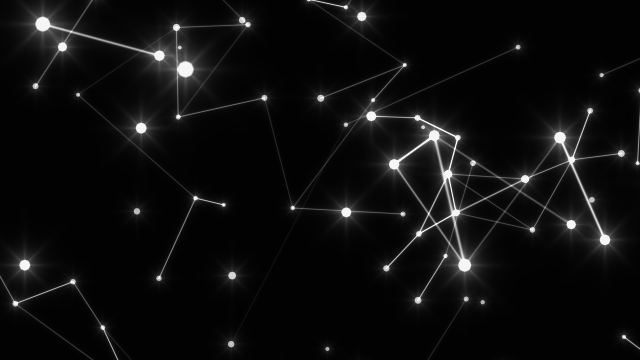
A WebGL 1 fragment shader for this background:

```glsl
precision highp float;
uniform vec2 u_resolution;

vec2 hash2(vec2 p) {
  return fract(sin(vec2(dot(p, vec2(127.1, 311.7)), dot(p, vec2(269.5, 183.3)))) * 43758.55);
}

// Regions where the network is denser: right of centre and upper left
float gathering(vec2 p) {
  float right = 1.0 - smoothstep(0.75, 1.15, length((p - vec2(1.33, 0.5)) / vec2(0.44, 0.32)));
  float corner = 1.0 - smoothstep(0.7, 1.1, length((p - vec2(0.28, 0.85)) / vec2(0.25, 0.27)));
  return max(right, 0.8 * corner);
}

// One jittered node per cell: xy is its centre, z its radius (zero if absent)
vec3 node(vec2 id, float cell, float size, vec2 presence, float seed) {
  vec2 jitter = hash2(id + seed);
  vec2 pick = hash2(id + seed + 37.0);
  vec2 center = (id + 0.05 + 0.9 * jitter) * cell;
  float present = step(pick.x, mix(presence.x, presence.y, gathering(center)));
  return vec3(center, present * size * mix(0.75, 1.35, pick.y * pick.y));
}

float segmentDistance(vec2 p, vec2 a, vec2 b) {
  vec2 ab = b - a;
  return length(p - a - ab * clamp(dot(p - a, ab) / dot(ab, ab), 0.0, 1.0));
}

// Disc with a halo and eight faint rays; larger nodes shine further
float nodeLight(vec2 offset, float radius) {
  float d = length(offset);
  float big = smoothstep(0.007, 0.016, radius);
  float soft = max(0.22 * radius, 0.8 / u_resolution.y);
  float disc = 1.0 - smoothstep(radius - soft, radius + soft, d);
  vec2 n = offset / max(d, 0.0001);
  float axis = n.x * n.x - n.y * n.y;
  float rays = pow(abs(2.0 * axis * axis - 1.0), 8.0);
  float halo = mix(0.24, 0.55, big) * exp(-d / (1.3 * radius));
  float flare = (0.05 + 0.1 * big) * (0.4 + rays) * exp(-d / (2.6 * radius));
  return max(disc * mix(0.66, 0.95, big), halo) + flare;
}

// Thin line that keeps its total light when narrower than a pixel
float linkLight(float d, float width) {
  float drawn = max(width, 0.65 / u_resolution.y);
  float core = exp(-d * d / (drawn * drawn)) * width / drawn;
  return core + 0.14 * exp(-d / (4.5 * width));
}

// presence: node probability outside and inside the gatherings
float network(vec2 p, float cell, float size, vec2 presence, float linkShare, float glow, float seed) {
  vec2 home = floor(p / cell);
  float light = 0.0;
  for (int y = -1; y <= 1; y++) {
    for (int x = -1; x <= 1; x++) {
      vec2 id = home + vec2(float(x), float(y));
      vec3 a = node(id, cell, size, presence, seed);
      if (a.z > 0.0) {
        light += nodeLight(p - a.xy, a.z);
        // Links to the four forward neighbours
        for (int j = 0; j < 4; j++) {
          vec2 toward = j < 3 ? vec2(float(j) - 1.0, 1.0) : vec2(1.0, 0.0);
          vec3 b = node(id + toward, cell, size, presence, seed);
          vec2 pick = hash2(id * 1.7 + toward * 5.3 + seed + 11.0);
          if (b.z > 0.0 && pick.x < linkShare) {
            float span = length(b.xy - a.xy) / cell;
            float strength = glow * mix(0.5, 1.0, pick.y) * (1.0 - 0.7 * smoothstep(0.7, 1.9, span));
            float width = mix(0.0014, 0.0032, smoothstep(0.007, 0.017, size)) * mix(0.75, 1.25, pick.y);
            light += strength * linkLight(segmentDistance(p, a.xy, b.xy), width);
          }
        }
      }
    }
  }
  return light;
}

void main() {
  vec2 p = gl_FragCoord.xy / u_resolution.y;
  float light = 0.006;
  // Small scattered nodes, then long faint links
  light += network(p, 0.19, 0.0075, vec2(0.58, 0.4), 0.4, 0.7, 3.0);
  light += network(p + 0.13, 0.41, 0.007, vec2(0.5, 0.8), 0.35, 0.4, 19.0);
  // Tight clusters, then large bright nodes
  light += network(p, 0.15, 0.0105, vec2(0.03, 0.6), 0.5, 0.95, 41.0);
  light += network(p, 0.23, 0.0175, vec2(0.01, 0.85), 0.55, 1.4, 67.0);
  gl_FragColor = vec4(vec3(min(light, 0.96)), 1.0);
}
```
